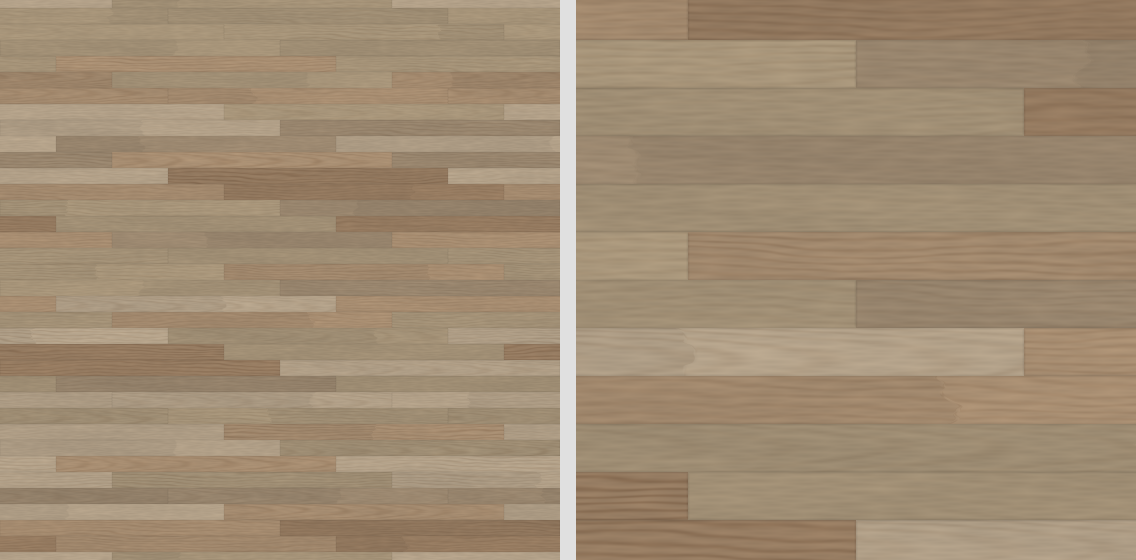
Left, the full canvas; right, a detail of the centre.
A WebGL 2 fragment shader for this texture:

```glsl
#version 300 es
precision highp float;

uniform vec2 u_resolution;
out vec4 fragColor;

#define ROWS 35.0          // plank rows up the canvas
#define PLANKS 2.0         // planks along each row
#define STAGGER 5.0        // rows before the joints line up again
#define SEAM_WIDTH 0.0007  // half width of a seam, in canvas units
#define SEAM_DARK 0.13
#define GRAIN_LINES 5.0    // growth rings across a plank
#define GRAIN_DARK 0.17
#define PORE_DARK 0.07
#define MOTTLE 0.022
#define TONE_SPREAD 0.035  // brightness change between planks
#define BREAK_SHARE 0.4    // share of planks with a change of tone inside

const float TAU = 6.2831853;
const vec3 STRAW = vec3(0.635, 0.565, 0.462);
const vec3 PALE  = vec3(0.680, 0.612, 0.520);
const vec3 GREY  = vec3(0.595, 0.520, 0.428);
const vec3 WARM  = vec3(0.635, 0.535, 0.428);
const vec3 BROWN = vec3(0.575, 0.472, 0.370);

vec2 hash2(vec2 p) {
  vec3 q = fract(p.xyx * vec3(0.1031, 0.1030, 0.0973));
  q += dot(q, q.yzx + 33.33);
  return fract((q.xx + q.yz) * q.zy);
}

// Layered, warped sines, roughly -1 to 1
float waves(vec2 p, float seed) {
  float sum = 0.0, amp = 0.5;
  for (int i = 0; i < 4; i++) {
    sum += amp * sin(p.x + seed + 1.3 * sin(p.y + seed * 1.7));
    p = mat2(1.6, 1.2, -1.2, 1.6) * p + 2.0;
    amp *= 0.5;
  }
  return sum;
}

// Distance to the nearest scattered cell point
float cellular(vec2 p) {
  vec2 cell = floor(p);
  float nearest = 2.0;
  for (int y = -1; y <= 1; y++)
    for (int x = -1; x <= 1; x++) {
      vec2 c = cell + vec2(x, y);
      nearest = min(nearest, distance(p, c + hash2(c)));
    }
  return nearest;
}

vec3 plankColor(float pick) {
  return pick < 0.36 ? STRAW : pick < 0.57 ? PALE : pick < 0.75 ? GREY : pick < 0.89 ? WARM : BROWN;
}

// Ring lines, either straight or arched; uv spans one plank
float ringLines(vec2 uv, vec2 shape, float seed) {
  float bend = waves(uv * vec2(5.0, 1.5), seed);
  float straight = GRAIN_LINES * (uv.y + 0.28 * bend);
  float mid = uv.y - mix(0.2, 0.8, shape.y);
  float arched = 7.0 * uv.x + 6.5 * mid * mid + 0.7 * bend;
  float field = shape.x < 0.35 ? arched : straight;
  return pow(0.5 + 0.5 * sin(TAU * field + seed), 2.5);
}

vec3 floorColor(vec2 pos) {
  // Plank layout: each row steps its joints along by a fixed part
  float down = (1.0 - pos.y) * ROWS + 0.5;
  float row = floor(mod(floor(down) + 0.5, ROWS));
  float along = pos.x * PLANKS - floor(mod(row + 2.5, STAGGER)) / STAGGER;
  vec2 uv = vec2(fract(along), fract(down));
  vec2 id = vec2(mod(floor(along), PLANKS), row);
  vec2 tone = hash2(id + 7.0);
  vec2 shape = hash2(id + 61.0);
  vec2 patchy = hash2(id + 137.0);
  float seed = TAU * 3.0 * hash2(id + 211.0).x;

  // Base tone, with a ragged change part way along some planks
  vec3 color = plankColor(tone.x);
  float shade = 1.0 + TONE_SPREAD * (2.0 * tone.y - 1.0);
  float ragged = uv.x - mix(0.2, 0.8, patchy.y) + 0.018 * waves(uv * vec2(3.0, 5.0), seed);
  float change = smoothstep(-0.004, 0.004, ragged) * step(patchy.x, BREAK_SHARE);
  shade += change * (tone.y < 0.5 ? 0.045 : -0.045);

  // Broad mottling and fine pores drawn out along the plank
  shade += MOTTLE * waves(uv * vec2(9.0, 4.0), seed + 2.0);
  float pores = cellular(pos * vec2(45.0, 400.0) + seed);
  shade += PORE_DARK * (pores - 0.45);

  // Rings show most on the warm and brown planks
  float strength = mix(0.12, 0.65, shape.y * shape.y) + 0.35 * step(0.75, tone.x);
  strength *= 0.65 + 0.35 * waves(uv * vec2(6.0, 2.0), seed + 4.0);
  float rings = ringLines(uv, shape, seed + change * 2.5) - 0.3;
  color *= shade - GRAIN_DARK * strength * rings * vec3(0.75, 1.0, 1.25);

  // Thin seams; end joints are fainter than long edges
  vec2 edge = min(uv, 1.0 - uv) / vec2(PLANKS, ROWS);
  vec2 seam = 1.0 - smoothstep(vec2(0.0), vec2(2.0 * SEAM_WIDTH), edge);
  float depth = max(seam.y * mix(0.4, 1.0, patchy.x), seam.x * 0.6);
  return color * (1.0 - SEAM_DARK * depth);
}

void main() {
  // Average four samples to smooth the edges
  vec3 sum = vec3(0.0);
  for (int i = 0; i < 4; i++) {
    vec2 offset = vec2(i % 2, i / 2) * 0.5 - 0.25;
    sum += floorColor((gl_FragCoord.xy + offset) / u_resolution);
  }
  fragColor = vec4(sum * 0.25, 1.0);
}
```
